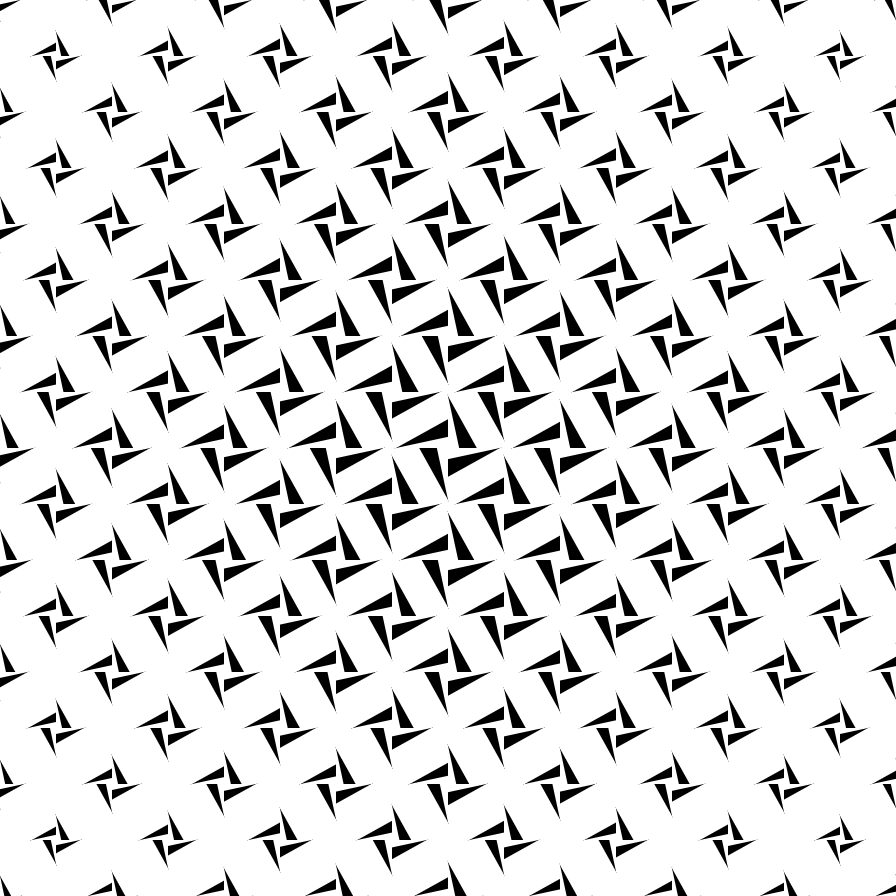
Reproduce this pattern procedurally as a Shadertoy shader.

```glsl
// Halftone of black four-bladed pinwheels on white, set on a staggered grid.
// Each pinwheel is one triangle turned by quarter turns; its size falls off
// from the canvas centre by a blend of round and diamond distance.

const float HALF_PITCH = 1.0 / 16.0;  // half the spacing within a row
const float PEAK_SIZE = 0.0579;       // blade reach at the centre
const float ROUND_FALLOFF = 0.0175;   // shrink per unit of round distance
const float DIAMOND_FALLOFF = 0.023;  // shrink per unit of diamond distance
const float MIN_SIZE = 0.004;
const float BASE_INNER = 0.215;       // blade base, relative to its reach
const float BASE_OUTER = 0.555;
const vec3 PAPER = vec3(1.0);
const vec3 INK = vec3(0.0);

// Signed distance to the line a-b, positive on its left side
float edgeDistance(vec2 p, vec2 a, vec2 b) {
    vec2 e = normalize(b - a);
    return dot(p - a, vec2(-e.y, e.x));
}

// Upward blade with unit reach
float bladeDistance(vec2 p) {
    vec2 tip = vec2(0.0, 1.0);
    vec2 outer = vec2(BASE_OUTER, 0.0);
    vec2 inner = vec2(BASE_INNER, 0.0);
    float sides = max(edgeDistance(p, tip, outer), edgeDistance(p, inner, tip));
    return max(sides, -p.y);
}

// Four blades, each a quarter turn from the last
float pinwheelDistance(vec2 p) {
    float d = 1e3;
    for (int k = 0; k < 4; k++) {
        d = min(d, bladeDistance(p));
        p = vec2(-p.y, p.x);
    }
    return d;
}

float pinwheelSize(vec2 centre) {
    float diamond = abs(centre.x) + abs(centre.y);
    float size = PEAK_SIZE - ROUND_FALLOFF * length(centre) - DIAMOND_FALLOFF * diamond;
    return max(size, MIN_SIZE);
}

void mainImage(out vec4 fragColor, in vec2 fragCoord) {
    float side = min(iResolution.x, iResolution.y);
    vec2 uv = (fragCoord - 0.5 * iResolution.xy) / side;
    float pixel = 1.0 / side;

    // Nearest pinwheels: keep every other node, like a checkerboard
    vec2 nearest = floor(uv / HALF_PITCH + 0.5);
    float dist = 1e3;
    for (int j = -1; j <= 1; j++) {
        for (int i = -1; i <= 1; i++) {
            vec2 node = nearest + vec2(float(i), float(j));
            if (mod(node.x + node.y, 2.0) > 0.5) continue;
            vec2 centre = node * HALF_PITCH;
            float size = pinwheelSize(centre);
            dist = min(dist, size * pinwheelDistance((uv - centre) / size));
        }
    }

    // Smooth edge, one pixel wide
    float coverage = clamp(0.5 - dist / pixel, 0.0, 1.0);
    fragColor = vec4(mix(PAPER, INK, coverage), 1.0);
}
```
